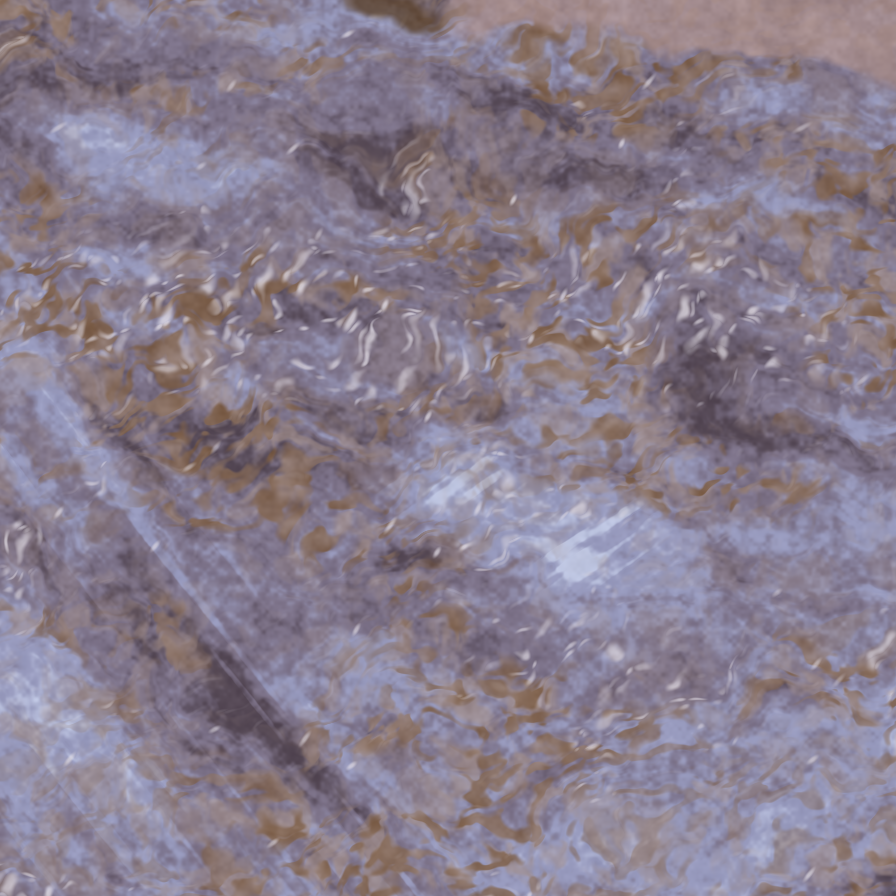
Reproduce this texture procedurally as a Shadertoy shader.

```glsl
const vec3 SHADOW = vec3(0.33, 0.28, 0.33);
const vec3 VIOLET = vec3(0.49, 0.45, 0.54);
const vec3 BLUE = vec3(0.59, 0.60, 0.74);
const vec3 PALE = vec3(0.74, 0.77, 0.88);
const vec3 TAN = vec3(0.63, 0.55, 0.53);
const vec3 RUST = vec3(0.46, 0.33, 0.22);
const vec3 SLAB = vec3(0.66, 0.56, 0.56);
const vec3 GLINT = vec3(0.87, 0.85, 0.88);

float hash(vec2 p) {
    return fract(sin(dot(p, vec2(127.1, 311.7))) * 43758.5453);
}

float noise(vec2 p) {
    vec2 i = floor(p), f = fract(p);
    f = f * f * (3.0 - 2.0 * f);
    return mix(mix(hash(i), hash(i + vec2(1, 0)), f.x),
               mix(hash(i + vec2(0, 1)), hash(i + vec2(1, 1)), f.x), f.y);
}

float fbm(vec2 p, int octaves) {
    float sum = 0.0, total = 0.0, amp = 1.0;
    for (int i = 0; i < octaves; i++) {
        sum += amp * noise(p);
        total += amp;
        amp *= 0.6;
        p = p * 2.03 + 17.3;
    }
    return sum / total;
}

vec2 turn(vec2 p, float a) {
    float c = cos(a), s = sin(a);
    return mat2(c, s, -s, c) * p;
}

float streaks(vec2 p, float angle, vec2 freq, int octaves) {
    return fbm(turn(p, -angle) * freq, octaves);
}

// Soft elliptical region
float patchMask(vec2 p, vec2 center, vec2 radius, float angle) {
    return 1.0 - smoothstep(0.45, 1.2, length(turn(p - center, -angle) / radius));
}

// Short bright slivers, one per grid cell
float slivers(vec2 p, float freq, float angle, float density) {
    vec2 q = p * freq, cell = floor(q);
    float light = 0.0;
    for (int y = -1; y <= 1; y++)
    for (int x = -1; x <= 1; x++) {
        vec2 id = cell + vec2(x, y);
        float pick = hash(id + 3.7);
        vec2 d = q - id - vec2(hash(id), hash(id + 9.1));
        d = turn(d, -angle - 0.7 * (hash(id + 5.3) - 0.5));
        d /= vec2(0.35 + 0.3 * hash(id + 7.9), 0.17 + 0.12 * pick);
        float spot = 1.0 - smoothstep(0.15, 1.0, length(d));
        light = max(light, spot * step(pick, density) * (0.45 + 0.55 * hash(id + 2.2)));
    }
    return light;
}

void mainImage(out vec4 fragColor, in vec2 fragCoord) {
    vec2 p = fragCoord / iResolution.xy;
    vec2 w = p + 0.09 * (vec2(fbm(p * 9.0, 4), fbm(p * 9.0 + 31.0, 4)) - 0.5);

    // Bedding direction changes between regions
    float left = 1.0 - smoothstep(0.68, 0.90, 1.4 * w.x + w.y);
    float right = (1.0 - smoothstep(0.18, 0.38, w.y)) * (1.0 - left);
    float level = streaks(w, -0.15, vec2(7, 25), 4);
    float rising = streaks(w, 0.5, vec2(8, 22), 4);
    float falling = streaks(w, -0.88, vec2(6, 25), 4);
    float bedding = mix(mix(level, rising, right), falling, left);

    // Smooth blue plates and dark folds
    float core = patchMask(w, vec2(0.58, 0.42), vec2(0.25, 0.075), -0.32);
    float plates = max(core, patchMask(w, vec2(0.18, 0.82), vec2(0.18, 0.04), -0.25));
    plates = max(plates, 0.7 * patchMask(w, vec2(0.40, 0.24), vec2(0.12, 0.06), -0.1));
    plates = max(plates, patchMask(w, vec2(0.05, 0.13), vec2(0.26, 0.16), -0.85));
    plates = max(plates, 0.8 * patchMask(w, vec2(0.80, 0.09), vec2(0.26, 0.13), 0.4));
    float folds = patchMask(w, vec2(0.55, 0.85), vec2(0.36, 0.06), -0.1);
    folds = max(folds, patchMask(w, vec2(0.25, 0.47), vec2(0.24, 0.06), -0.85));
    folds = max(folds, 0.8 * patchMask(w, vec2(0.88, 0.53), vec2(0.20, 0.06), -0.2));
    folds = max(folds, 0.8 * patchMask(w, vec2(0.33, 0.14), vec2(0.22, 0.04), -1.0));

    float grain = fbm(p * 105.0, 2) - 0.5;
    float tone = 0.40 + 1.0 * (bedding - 0.5) + 0.3 * (fbm(p * 5.0 + 8.0, 3) - 0.5);
    tone += 0.30 * plates - 0.20 * folds + 0.28 * grain;

    // Fine scratches on the plates
    float hatch = smoothstep(0.55, 0.85, streaks(p, 0.62, vec2(11, 85), 2)) * core;
    float scratch = smoothstep(0.68, 0.92, noise(turn(p, 0.9) * vec2(5, 90))) * left;
    tone += 0.3 * hatch + 0.2 * scratch;

    vec3 color = mix(SHADOW, VIOLET, smoothstep(0.0, 0.40, tone));
    color = mix(color, BLUE, smoothstep(0.36, 0.70, tone));
    color = mix(color, PALE, smoothstep(0.72, 1.05, tone));

    // Warm stains and rust flecks
    float clumps = smoothstep(0.36, 0.62, streaks(w + 4.0, -0.1, vec2(6, 13), 3));
    clumps *= 1.0 - 0.65 * plates;
    float flecks = smoothstep(0.46, 0.68, streaks(w + 2.0, 0.4, vec2(48, 75), 2));
    float warm = smoothstep(0.42, 0.72, fbm(w * 38.0 + 13.0, 3));
    color = mix(color, TAN, warm * (0.25 + 0.45 * clumps));
    color = mix(color, mix(RUST, TAN, noise(p * 60.0 + 5.0) * 0.8), 0.85 * flecks * clumps);

    // Glittering bands
    float bands = patchMask(w, vec2(0.28, 0.64), vec2(0.36, 0.10), -0.1);
    bands = max(bands, patchMask(w, vec2(0.78, 0.65), vec2(0.22, 0.08), -0.25));
    bands = max(bands, 0.8 * patchMask(w, vec2(0.56, 0.45), vec2(0.14, 0.04), -0.25));
    bands = max(bands, 0.8 * patchMask(w, vec2(0.62, 0.28), vec2(0.16, 0.05), -0.2));
    bands = max(bands, smoothstep(0.58, 0.75, fbm(w * 9.0 + 21.0, 3)));
    float slab = smoothstep(0.0, 0.018, w.y - 0.99 + 0.08 * w.x) * smoothstep(0.47, 0.51, w.x);
    float shine = slivers(w, 28.0, 1.0, 0.6) * bands;
    shine = max(shine, slivers(w + 6.0, 50.0, 0.5, 0.5) * (0.12 + 0.75 * bands));
    shine = max(shine, slivers(p + 3.0, 42.0, 0.8, 0.035));
    color = mix(color, GLINT, 0.85 * shine * (1.0 - 0.7 * slab));

    // Smooth pinkish slab in the upper corner
    color = mix(color, SLAB + 0.10 * (fbm(p * 30.0, 3) - 0.5), 0.85 * slab);
    float notch = patchMask(w, vec2(0.43, 1.0), vec2(0.07, 0.025), -0.2);
    color = mix(color, RUST * 0.75, 0.8 * notch * (1.0 - slab));

    fragColor = vec4(color + 0.06 * grain, 1.0);
}
```
